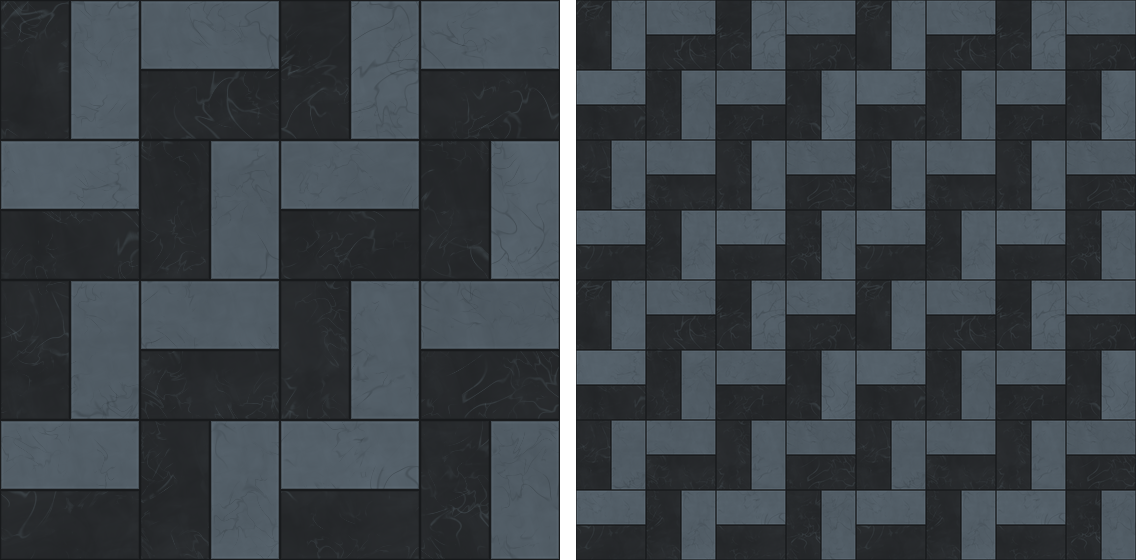
Left, the tile; right, the same tile 2 across and 2 down.
This pattern is drawn by a WebGL 1 fragment shader. Its source:

```glsl
precision highp float;
// Basket-weave stone floor: a 4 by 4 grid of squares, each split into a dark and a
// light slab, with the split turning in a checkerboard. Cellular noise bent by layered
// sines gives the veins; each slab has its own seed, so the seams hide under the grout.

uniform vec2 u_resolution;

const float SQUARES = 4.0;
const float GROUT_HALF_WIDTH = 0.009;
const vec3 LIGHT_STONE = vec3(0.322, 0.367, 0.402);
const vec3 DARK_STONE = vec3(0.150, 0.160, 0.170);
const vec3 LIGHT_SLAB_VEIN = vec3(0.225, 0.260, 0.285);
const vec3 DARK_SLAB_VEIN = vec3(0.270, 0.310, 0.330);
const vec3 GROUT = vec3(0.095, 0.103, 0.110);

vec2 hash2(vec2 p) {
  vec3 q = fract(vec3(p.xyx) * vec3(0.1031, 0.1030, 0.0973));
  q += dot(q, q.yzx + 33.33);
  return fract((q.xx + q.yz) * q.zy);
}

vec2 rotate(vec2 p, float angle) {
  float c = cos(angle), s = sin(angle);
  return vec2(c * p.x - s * p.y, s * p.x + c * p.y);
}

// Bends space with sines of rising frequency and falling size.
vec2 warp(vec2 p, float strength) {
  float frequency = 1.7;
  for (int i = 0; i < 4; i++) {
    p += strength / frequency * sin(frequency * p.yx + vec2(1.3, 4.1));
    p = rotate(p, 0.9);
    frequency *= 1.9;
  }
  return p;
}

// Soft mottling, roughly -1 to 1.
float clouds(vec2 p) {
  float sum = 0.0, amplitude = 0.5;
  for (int i = 0; i < 5; i++) {
    p = rotate(p, 1.1) + 0.6 * sin(p.yx * 1.3);
    sum += amplitude * sin(p.x + 0.7) * cos(p.y * 0.9);
    p *= 1.8;
    amplitude *= 0.65;
  }
  return sum;
}

// Cellular noise: gap between the two nearest points, zero on cell borders.
float cellGap(vec2 p) {
  vec2 base = floor(p);
  float nearest = 8.0, second = 8.0;
  for (int y = -1; y <= 1; y++) {
    for (int x = -1; x <= 1; x++) {
      vec2 cell = base + vec2(float(x), float(y));
      float d = length(cell + hash2(cell) - p);
      second = min(second, max(nearest, d));
      nearest = min(nearest, d);
    }
  }
  return second - nearest;
}

// Thin broken veins, faded in and out by patches.
float veins(vec2 p, float scale, float width) {
  float line = 1.0 - smoothstep(0.0, width, cellGap(warp(p * scale, 0.65)));
  float patches = smoothstep(0.0, 0.5, clouds(p * scale * 0.9 + 5.0));
  return line * patches;
}

vec3 stone(vec2 p, float isLight, float shade) {
  float mottling = clouds(p * 5.0);
  float grain = clouds(p * 27.0 + 9.0);
  float coarse = veins(p, 3.6, 0.09);
  float fine = veins(p + 17.0, 7.5, 0.13);
  float haze = smoothstep(0.1, 0.8, clouds(p * 8.0 + 3.0));

  vec3 color = mix(DARK_STONE, LIGHT_STONE, isLight);
  color *= 1.0 + mottling * mix(0.09, 0.04, isLight) + 0.025 * grain + shade;
  vec3 veinColor = mix(DARK_SLAB_VEIN, LIGHT_SLAB_VEIN, isLight);
  float amount = 0.55 * coarse + 0.38 * fine + 0.09 * haze;
  return mix(color, veinColor, min(amount, 0.8) * (0.85 + 0.3 * grain));
}

// Distance from a point to the border of a slab of the given size.
float slabEdge(vec2 p, vec2 size) {
  vec2 d = min(p, size - p);
  return min(d.x, d.y);
}

void main() {
  vec2 grid = gl_FragCoord.xy / u_resolution * SQUARES;
  float pixel = SQUARES / min(u_resolution.x, u_resolution.y);
  vec2 square = floor(grid);
  vec2 local = fract(grid);

  // Odd squares split left and right, even ones bottom and top.
  float upright = mod(square.x + square.y, 2.0);
  vec2 across = mix(local.yx, local, upright);
  float isLight = step(0.5, across.x);
  vec2 inSlab = vec2(across.x - 0.5 * isLight, across.y);

  vec2 seed = hash2(vec2(square.x * 2.0 + isLight, square.y) + 3.0);
  vec3 color = stone(local + seed * 40.0, isLight, 0.06 * (seed.x - 0.5));

  // Worn bright rim, then grout.
  float edge = slabEdge(inSlab, vec2(0.5, 1.0));
  float rim = 1.0 - smoothstep(0.012, 0.032, edge);
  color *= 1.0 + rim * mix(0.0, 0.09, isLight);
  float soft = max(0.006, 0.75 * pixel);
  float face = smoothstep(GROUT_HALF_WIDTH - soft, GROUT_HALF_WIDTH + soft, edge);
  gl_FragColor = vec4(mix(GROUT, color, face), 1.0);
}
```
